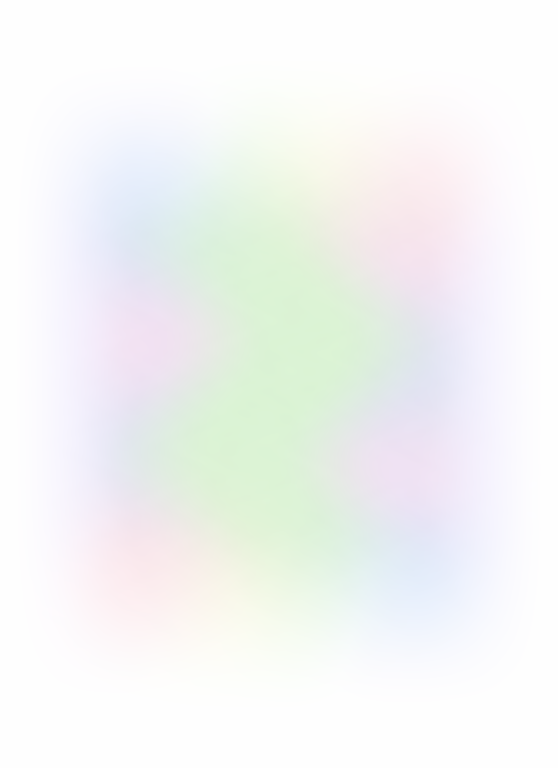
A Shadertoy shader for this background:

```glsl
// Soft pastel haze: a swaying green column between pink and blue sides, fading to white.
#define WAVE_PERIOD 0.306
#define WAVE_CREST 0.558
#define SIDE_SHIFT 0.117
#define SWAY 0.055
#define COLUMN_CENTER 0.49
#define GLOW_SIZE 0.085
#define MOTTLE 0.0015

// Each pigment is the amount of light it takes away from white.
const vec3 GREEN = vec3(0.140, 0.045, 0.165);
const vec3 PINK = vec3(0.050, 0.115, 0.050);
const vec3 BLUE = vec3(0.120, 0.110, 0.050);
const vec3 LAVENDER = vec3(0.080, 0.100, 0.005);
const vec3 SKY = vec3(0.140, 0.090, 0.010);
const vec3 CREAM = vec3(0.030, 0.030, 0.140);
const vec3 ROSE = vec3(0.010, 0.105, 0.085);

float wave(float y) {
    return cos(6.28318 * (y - WAVE_CREST) / WAVE_PERIOD);
}

float glow(vec2 p, vec2 center, float aspect) {
    vec2 d = (p - center) * vec2(aspect, 1.0) / GLOW_SIZE;
    return 0.85 * exp(-0.5 * dot(d, d));
}

// Faint uneven texture from crossed sines.
float mottle(vec2 p) {
    float sum = 0.0;
    for (int i = 1; i <= 3; i++) {
        float f = 45.0 * float(i);
        sum += sin(p.x * f + 2.0 * sin(p.y * f * 0.7)) * sin(p.y * f * 1.1 + p.x * 9.0);
    }
    return sum;
}

void mainImage(out vec4 fragColor, in vec2 fragCoord) {
    vec2 uv = fragCoord / iResolution.xy;
    float aspect = iResolution.x / iResolution.y;

    // Soft frame: 0 at the rim, 1 inside
    vec2 inset = min(uv, 1.0 - uv);
    float frame = smoothstep(0.0, 0.26, inset.x) * smoothstep(0.05, 0.33, inset.y);

    // Pink and blue alternate along both sides, out of step
    float rightSide = smoothstep(0.4, 0.6, uv.x);
    float sideWave = wave(uv.y - SIDE_SHIFT * rightSide);
    vec3 pigment = mix(BLUE, PINK, 0.5 + 0.5 * sideWave);
    pigment = mix(LAVENDER, pigment, smoothstep(0.08, 0.24, inset.x));

    // Green column
    float center = COLUMN_CENTER + SWAY * wave(uv.y);
    float column = 1.0 - smoothstep(0.05, 0.27, abs(uv.x - center));
    pigment = mix(pigment, GREEN, column);

    // Three glows at the top, repeated at the bottom by a half turn
    for (int i = 0; i < 2; i++) {
        vec2 q = i == 0 ? uv : 1.0 - uv;
        pigment = mix(pigment, SKY, glow(q, vec2(0.25, 0.79), aspect));
        pigment = mix(pigment, CREAM, glow(q, vec2(0.625, 0.82), aspect));
        pigment = mix(pigment, ROSE, glow(q, vec2(0.78, 0.79), aspect));
    }

    // Drop the grey part toward the rim, then fade out
    float grey = min(pigment.r, min(pigment.g, pigment.b));
    pigment = frame * (pigment - 0.6 * (1.0 - frame) * grey);

    vec3 color = vec3(0.998) - pigment + MOTTLE * frame * mottle(uv * vec2(aspect, 1.0));
    fragColor = vec4(clamp(color, 0.0, 1.0), 1.0);
}
```
